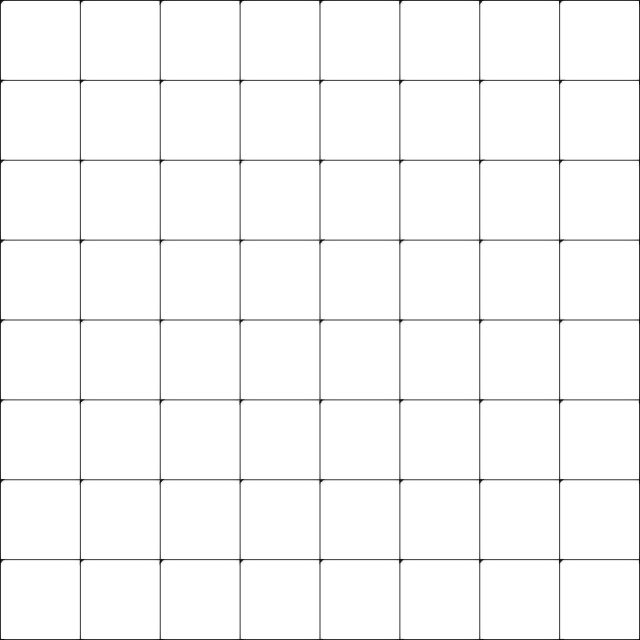
A Shadertoy shader for this pattern:

```glsl
// Thin black square grid on white, with a small soft ink wedge at each crossing.

const float REPEATS      = 8.0;      // cells across and down
const vec3  PAPER        = vec3(1.0);
const vec3  INK          = vec3(0.02);
// All lengths below are fractions of one cell.
const float LINE_WIDTH   = 0.0100;
const float FLARE        = 0.25;     // extra line width at a crossing
const float FLARE_REACH  = 0.04;
const float WEDGE_LEG    = 0.044;    // reach right and down from the crossing
const float WEDGE_BACK   = 0.005;    // reach left and up
const float WEDGE_BLUR   = 0.010;
const float WEDGE_INK    = 0.86;
const float WEDGE_JITTER = 0.005;    // variation between crossings
const float WEDGE_ROUGH  = 0.008;    // ragged outline
const float ROUGH_SCALE  = 60.0;     // noise lumps per cell
const float HALO_INK     = 0.12;
const float HALO_RADIUS  = 0.028;
const vec2  HALO_CENTRE  = vec2(0.014, 0.016);

float hash(vec2 p) {
    vec3 q = fract(vec3(p.xyx) * 0.1031);
    q += dot(q, q.yzx + 33.33);
    return fract((q.x + q.y) * q.z);
}

float valueNoise(vec2 p) {
    vec2 i = floor(p), f = fract(p);
    f = f * f * (3.0 - 2.0 * f);
    return mix(mix(hash(i), hash(i + vec2(1.0, 0.0)), f.x),
               mix(hash(i + vec2(0.0, 1.0)), hash(i + 1.0), f.x), f.y);
}

// Share of a pixel covered by a line whose centre is at distance d.
float lineCoverage(float d, float width, float pixel) {
    float covered = min(d + 0.5 * pixel, 0.5 * width)
                  - max(d - 0.5 * pixel, -0.5 * width);
    return clamp(covered / pixel, 0.0, 1.0);
}

// Ink density of the smudge in the lower right corner of one crossing.
float wedge(vec2 local, vec2 node, float pixel) {
    vec2 q = vec2(local.x, -local.y);
    float leg = WEDGE_LEG + (hash(node + 41.3) - 0.5) * WEDGE_JITTER;

    // Right triangle with a ragged, blurred edge
    float corner = max(-q.x, -q.y) - WEDGE_BACK;
    float d = max(corner, (q.x + q.y - leg) * 0.7071);
    d += (valueNoise((local + node) * ROUGH_SCALE + 80.0) - 0.5) * WEDGE_ROUGH;
    float blur = max(WEDGE_BLUR, 0.6 * pixel);
    float core = WEDGE_INK * (1.0 - smoothstep(-blur, blur, d));

    vec2 h = (q - HALO_CENTRE) / HALO_RADIUS;
    float halo = HALO_INK * exp(-dot(h, h)) * (0.6 + 0.8 * hash(node + 7.9));
    return max(core, halo);
}

void mainImage(out vec4 fragColor, in vec2 fragCoord) {
    // Inset by half a line so that the border lines lie fully on the canvas
    vec2 uv    = fragCoord / iResolution.xy;
    vec2 grid  = uv * (REPEATS + LINE_WIDTH) - 0.5 * LINE_WIDTH;
    vec2 pixel = REPEATS / iResolution.xy;
    vec2 node  = floor(grid + 0.5);
    vec2 local = grid - node;

    // Grid lines, slightly swollen at the crossings
    vec2 width = LINE_WIDTH * (1.0 + FLARE * exp(-abs(local.yx) / FLARE_REACH));
    float lines = max(lineCoverage(local.x, width.x, pixel.x),
                      lineCoverage(local.y, width.y, pixel.y));

    // Lines and smudge layered as ink
    float smudge = wedge(local, node, max(pixel.x, pixel.y));
    float ink = 1.0 - (1.0 - lines) * (1.0 - smudge);
    fragColor = vec4(mix(PAPER, INK, ink), 1.0);
}
```
